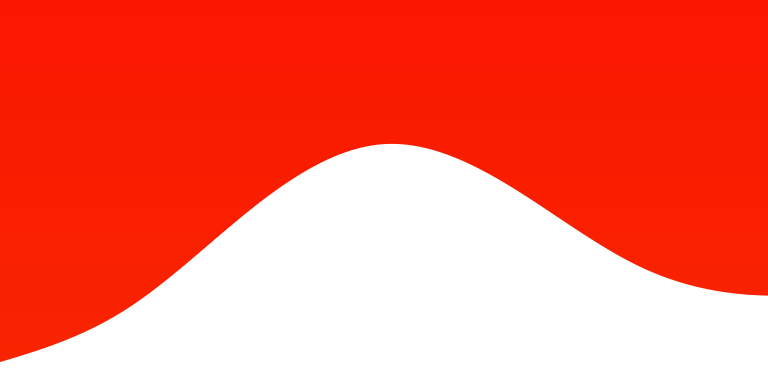
Write a Shadertoy shader that draws this background.

```glsl
// Height of the hill: a uniform cubic B-spline over six spans
float hillHeight(float x) {
    float control[9] = float[9](-0.034, 0.054, 0.161, 0.487, 0.683,
                                0.529, 0.273, 0.212, 0.260);
    float s = clamp(x, 0.0, 1.0) * 6.0;
    int i = min(int(s), 5);
    float t = s - float(i);
    float r = 1.0 - t;
    vec4 weight = vec4(r * r * r,
                       4.0 - 6.0 * t * t + 3.0 * t * t * t,
                       4.0 - 6.0 * r * r + 3.0 * r * r * r,
                       t * t * t) / 6.0;
    return dot(weight, vec4(control[i], control[i + 1], control[i + 2], control[i + 3]));
}

void mainImage(out vec4 fragColor, in vec2 fragCoord) {
    vec2 uv = fragCoord / iResolution.xy;

    // Red sky, slightly warmer towards the ground
    vec3 sky = mix(vec3(0.972, 0.145, 0.0), vec3(0.980, 0.090, 0.0), uv.y);

    // White hill with an edge one pixel wide
    float above = uv.y - hillHeight(uv.x);
    float pixel = length(vec2(dFdx(above), dFdy(above)));
    float hill = clamp(0.5 - above / pixel, 0.0, 1.0);

    fragColor = vec4(mix(sky, vec3(1.0), hill), 1.0);
}
```
